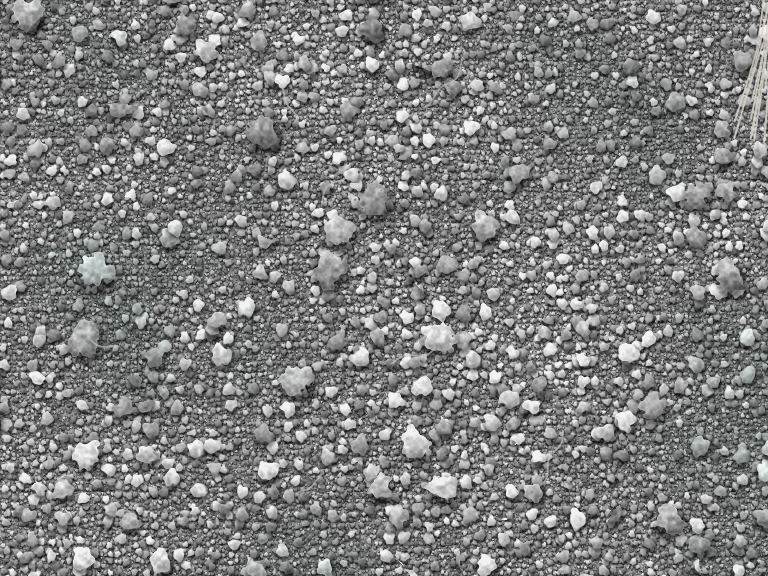
Give the GLSL for this texture, as a WebGL 1 fragment shader.

```glsl
precision highp float;
uniform vec2 u_resolution;

#define LAYERS 7
#define FINEST 150.0      // cells per canvas height in the finest layer
#define SIZE_STEP 0.64    // cell count ratio from one layer to the next
#define EDGE 0.0022       // edge softness
#define SHADOW 0.46
#define LIGHT vec2(-0.06, 0.17)
#define SOIL_TONE 0.50
#define GRAIN_TONE 0.60
#define TONE_SPREAD 0.38
#define ROOT_DENSITY 0.30
#define STRAW_COLOR vec3(0.84, 0.83, 0.79)

vec3 hash3(vec2 p) {
  vec3 h = fract(vec3(p.xyx) * vec3(0.1031, 0.1030, 0.0973));
  h += dot(h, h.yxz + 33.33);
  return fract((h.xxy + h.yzz) * h.zyx);
}

float valueNoise(vec2 p) {
  vec2 cell = floor(p), f = fract(p);
  f = f * f * (3.0 - 2.0 * f);
  float low = mix(hash3(cell).x, hash3(cell + vec2(1.0, 0.0)).x, f.x);
  float high = mix(hash3(cell + vec2(0.0, 1.0)).x, hash3(cell + 1.0).x, f.x);
  return mix(low, high, f.y);
}

vec2 rotate(vec2 p, float angle) {
  float c = cos(angle), s = sin(angle);
  return vec2(c * p.x - s * p.y, s * p.x + c * p.y);
}

// Broad uneven ground, about -1 to 1
float groundPatches(vec2 p) {
  vec2 q = p + 0.07 * sin(p.yx * 13.0 + vec2(1.0, 4.0));
  float wave = sin(q.x * 7.0 + q.y * 4.0 + 0.6) + sin(q.y * 9.0 - q.x * 5.0 + 2.3);
  wave += 0.7 * sin(q.x * 17.0 + 1.2) * sin(q.y * 15.0 + 0.4);
  return 0.3 * wave + 0.8 * (valueNoise(p * 9.0 + 17.0) - 0.5);
}

// One scatter of lumpy grains, each with a shadow below it
float addGrains(float tone, vec2 p, float layer, float patches) {
  float scale = FINEST * pow(SIZE_STEP, layer);
  float density = 0.95 * exp(-0.1 * layer * layer);
  density *= 1.0 + 0.65 * patches * smoothstep(0.0, 3.0, layer);
  float crumbs = valueNoise(p * 130.0) - 0.5;
  vec2 g = p * scale + layer * 37.0;
  vec2 home = floor(g);
  for (int y = -1; y <= 1; y++) {
    for (int x = -1; x <= 1; x++) {
      vec2 cell = home + vec2(float(x), float(y));
      vec3 place = hash3(cell + layer * 11.0);
      vec3 look = hash3(cell + 71.0 + layer * 5.0);
      if (place.z > density) continue;
      float radius = mix(0.25, 0.48, look.x);
      vec2 q = (g - cell - 0.2 - 0.6 * place.xy) / radius;
      vec2 turned = rotate(q, look.y * 6.28) * vec2(0.92, 1.12);
      float angle = atan(turned.y, turned.x);
      float lumps = 0.09 * sin(3.0 * angle + look.z * 9.0) + 0.06 * sin(5.0 * angle + look.x * 20.0);
      float dist = length(turned) + lumps + 0.10 * crumbs * layer;
      float shade = 1.0 - smoothstep(0.75, 1.45, length(q + vec2(-0.1, 0.35)));
      tone *= 1.0 - SHADOW * shade;
      float soft = min(EDGE * scale / radius, 0.5);
      float cover = 1.0 - smoothstep(1.0 - soft, 1.0 + 0.3 * soft, dist);
      float body = GRAIN_TONE + 0.035 * min(layer, 4.0) - 0.05 * max(layer - 4.0, 0.0);
      body += TONE_SPREAD * (look.z - 0.5) + dot(q, LIGHT);
      body += crumbs * 0.055 * layer;
      tone = mix(tone, body, cover);
    }
  }
  return tone;
}

// Sparse thin curved roots
float roots(vec2 p) {
  vec2 g = p * 5.0 + 3.0;
  float cover = 0.0;
  for (int y = -1; y <= 1; y++) {
    for (int x = -1; x <= 1; x++) {
      vec2 cell = floor(g) + vec2(float(x), float(y));
      vec3 place = hash3(cell + 131.0), look = hash3(cell + 211.0);
      vec2 q = rotate(g - cell - place.xy, look.x * 6.28);
      float bend = (look.y - 0.5) * 2.4 * q.x * q.x + 0.025 * sin(q.x * 18.0 + look.z * 6.0);
      float line = 1.0 - smoothstep(0.003, 0.013, abs(q.y - bend));
      float reach = mix(0.12, 0.38, look.z);
      line *= 1.0 - smoothstep(reach * 0.7, reach, abs(q.x));
      cover = max(cover, line * step(place.z, ROOT_DENSITY));
    }
  }
  return cover;
}

// Bundle of dry stalks hanging in the upper right corner
float straw(vec2 p, float aspect) {
  float cover = 0.0;
  for (int i = 0; i < 14; i++) {
    vec3 h = hash3(vec2(float(i) * 3.0, 53.0));
    vec2 top = vec2(aspect + 0.03 - 0.04 * h.x, 1.02);
    vec2 span = vec2(-0.07 + 0.07 * h.y, -0.17 - 0.10 * h.z);
    float t = clamp(dot(p - top, span) / dot(span, span), 0.0, 1.0);
    vec2 bow = vec2(0.012 * sin(t * 3.14) * (h.x - 0.3), 0.0);
    cover = max(cover, 1.0 - smoothstep(0.0006, 0.0028, length(p - top - span * t - bow)));
  }
  return cover;
}

void main() {
  vec2 p = gl_FragCoord.xy / u_resolution.y;
  float patches = groundPatches(p);
  float tone = SOIL_TONE + 0.35 * (valueNoise(p * 210.0) - 0.5);
  for (int i = 0; i < LAYERS; i++) tone = addGrains(tone, p, float(i), patches);

  // Uneven light and fine dust
  tone *= 1.0 + 0.10 * patches;
  tone += 0.14 * (valueNoise(p * 260.0 + 9.0) - 0.5);

  // Hollows lean slightly green
  float hollow = smoothstep(0.2, 0.9, -patches);
  vec3 color = tone * mix(vec3(1.0), vec3(0.96, 1.01, 1.0), hollow);
  color = mix(color, STRAW_COLOR * 0.92, 0.65 * roots(p));
  color = mix(color, STRAW_COLOR, 0.85 * straw(p, u_resolution.x / u_resolution.y));
  gl_FragColor = vec4(clamp(color, 0.08, 0.95), 1.0);
}
```
